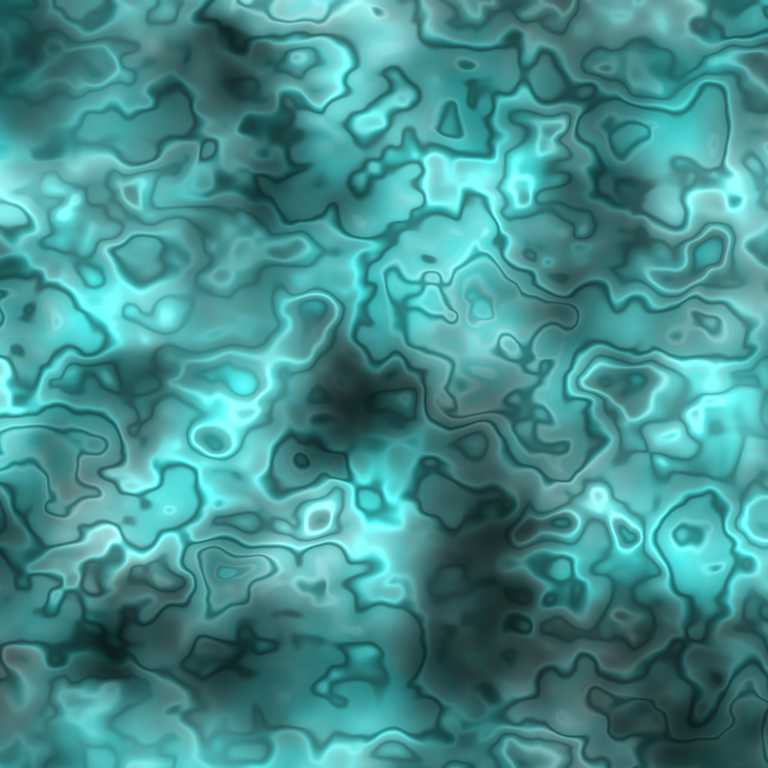
Reproduce this texture procedurally as a three.js fragment shader.

```glsl
varying vec2 vUv;

const vec3 TEAL = vec3(0.34, 1.06, 1.06);
const vec3 PALE_GREY = vec3(0.80, 0.93, 0.92);
const float CLOUD_SCALE = 6.5;
const float VEIN_SCALE = 11.0;

float hash(vec2 cell) {
  vec3 q = fract(vec3(cell.xyx) * 0.1031);
  q += dot(q, q.yzx + 33.33);
  return fract((q.x + q.y) * q.z);
}

float valueNoise(vec2 p) {
  vec2 cell = floor(p);
  vec2 f = fract(p);
  f = f * f * f * (f * (f * 6.0 - 15.0) + 10.0);
  float low = mix(hash(cell), hash(cell + vec2(1.0, 0.0)), f.x);
  float high = mix(hash(cell + vec2(0.0, 1.0)), hash(cell + 1.0), f.x);
  return mix(low, high, f.y);
}

// Three octaves, normalised to 0..1
float fractalNoise(vec2 p, float gain) {
  float sum = 0.0;
  float total = 0.0;
  float weight = 1.0;
  for (int i = 0; i < 3; i++) {
    sum += weight * valueNoise(p);
    total += weight;
    weight *= gain;
    p = p * 2.03 + 17.3;
  }
  return sum / total;
}

// Small layered-sine wobble that curls the veins
vec2 wobble(vec2 p, float amount) {
  vec2 w = sin(p.yx * 43.0 + 2.0 * sin(p * 29.0 + 1.3));
  w += 0.5 * sin(p.yx * 91.0 + 3.0 * sin(p * 37.0));
  return p + amount * w;
}

// Irregular bands along the level lines of a field
float bands(float t) {
  return 0.55 * sin(t) + 0.3 * sin(t * 1.73 + 1.1) + 0.25 * sin(t * 0.47 + 2.6);
}

// Thin bright crest once per period
float crest(float t, float sharpness) {
  return pow(0.5 + 0.5 * sin(t), sharpness);
}

vec3 marble(vec2 uv) {
  vec2 p = wobble(uv, 0.0045);
  float field = fractalNoise(p * vec2(0.9, 1.1) * VEIN_SCALE + 5.0, 0.5);

  // Vein density and strength drift across the canvas
  float drift = valueNoise(uv * 3.5 + 41.0);
  float strength = mix(0.55, 1.15, smoothstep(0.15, 0.7, drift));
  float phase = field * mix(18.0, 40.0, drift);

  // Blurred clouds of light, pulled slightly along the veins
  vec2 pull = (field - 0.5) * vec2(0.05, 0.08);
  float cloud = fractalNoise((uv + pull) * CLOUD_SCALE + 63.0, 0.42);
  float light = 0.53 + 1.08 * (cloud - 0.5);

  float stripe = bands(phase);
  float edge = crest(phase * 0.8 + 1.7, 9.0);
  float groove = crest(phase * 0.9 + 4.4, 7.0);
  light *= 1.0 + strength * (0.12 * stripe + 0.24 * edge - 0.26 * groove);

  // Grey follows its own bands, with broad veils beneath
  float veil = fractalNoise(uv * 8.0 + pull * 12.0 + 90.0, 0.5);
  float grey = 0.27 + 0.9 * (veil - 0.5);
  grey += strength * (0.24 * bands(phase * 0.85 + 3.0) + 0.25 * edge);
  return mix(TEAL, PALE_GREY, clamp(grey, 0.0, 1.0)) * max(light, 0.07);
}

void main() {
  // Four samples keep the fine veins smooth
  vec3 color = vec3(0.0);
  for (int i = 0; i < 4; i++) {
    float k = float(i);
    vec2 offset = vec2(mod(k, 2.0), floor(k * 0.5)) - 0.5;
    color += marble(vUv + offset * 0.001);
  }
  gl_FragColor = vec4(color * 0.25, 1.0);
}
```
